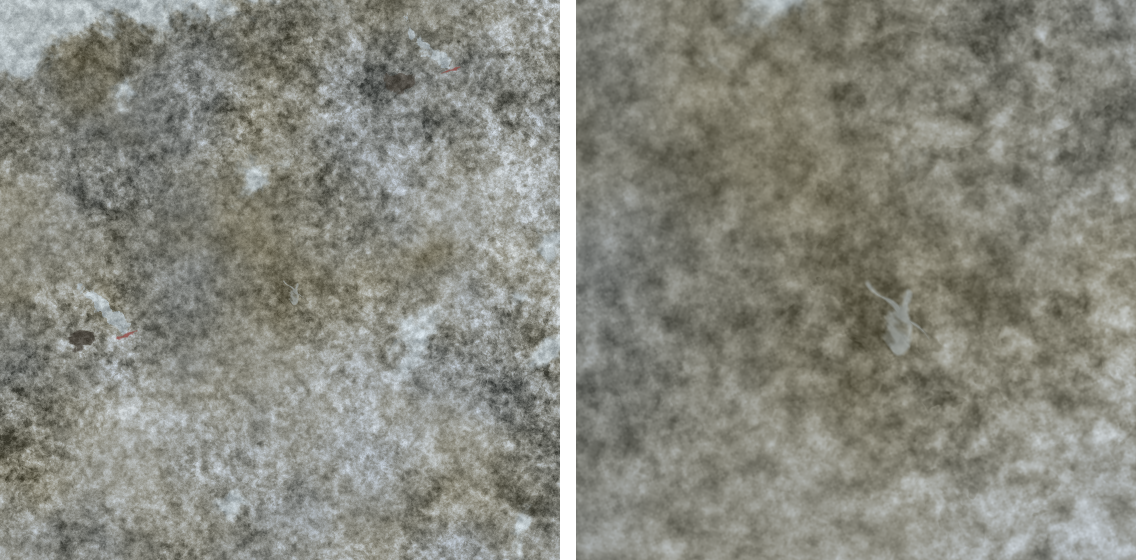
Left: the whole. Right: its middle third, enlarged.
Reproduce this texture procedurally as a three.js fragment shader.

```glsl
// Weathered stone wall: cool grey mottling, brown stains, pale blue lime
// patches, dark pits and two scuffs. Layered value noise builds one tone
// field, soft blobs steer it, and a warm-to-cool ramp gives the colour.
varying vec2 vUv;

const float BASE_TONE = 0.548;
const float BROAD_AMOUNT = 0.36;
const float MOTTLE_AMOUNT = 0.50;
const float GRAIN_AMOUNT = 0.56;
const float PIT_DEPTH = 0.12;
const float FLAKE_LIFT = 0.09;
const vec3 LIME = vec3(0.74, 0.785, 0.81);
const vec3 PIT = vec3(0.29, 0.27, 0.24);
const vec3 RUST_RED = vec3(0.56, 0.25, 0.23);
const vec3 WARM_SHIFT = vec3(0.022, 0.0, -0.050);
const vec2 SCUFF_START = vec2(0.768, 0.911);
const vec2 SCUFF_STEP = vec2(-0.573, -0.464);

float hash(vec2 p) {
  vec3 q = fract(vec3(p.xyx) * 0.1031);
  q += dot(q, q.yzx + 33.33);
  return fract((q.x + q.y) * q.z);
}

float noise(vec2 p) {
  vec2 i = floor(p), f = fract(p);
  f = f * f * (3.0 - 2.0 * f);
  return mix(mix(hash(i), hash(i + vec2(1.0, 0.0)), f.x),
             mix(hash(i + vec2(0.0, 1.0)), hash(i + vec2(1.0, 1.0)), f.x), f.y);
}

// Fractal noise centred on zero; each octave is turned to hide the grid.
float fbm(vec2 p, float gain) {
  float sum = 0.0, amp = 0.5;
  for (int i = 0; i < 4; i++) {
    sum += amp * (noise(p) - 0.5);
    p = mat2(1.6, 1.2, -1.2, 1.6) * p + 17.3;
    amp *= gain;
  }
  return sum;
}

// Soft elliptical spot, 1 at its centre.
float blob(vec2 p, float x, float y, float rx, float ry) {
  vec2 d = (p - vec2(x, y)) / vec2(rx, ry);
  return exp(-dot(d, d));
}

float segment(vec2 p, vec2 a, vec2 b) {
  vec2 d = b - a;
  return length(p - a - d * clamp(dot(p - a, d) / dot(d, d), 0.0, 1.0));
}

// Grey ramp: olive in the shadows, bluish in the lights.
vec3 stone(float tone, float warmth) {
  float light = smoothstep(0.52, 0.82, tone);
  vec3 tint = mix(vec3(-0.003, 0.0, -0.031), vec3(-0.028, 0.0, 0.020), light);
  return vec3(tone) + tint + warmth * WARM_SHIFT;
}

void main() {
  vec2 uv = vUv;
  vec2 warp = vec2(fbm(uv * 9.0 + 3.1, 0.6), fbm(uv * 9.0 + 41.7, 0.6));
  vec2 p = uv + 0.09 * warp;

  // Noise layers, with the mottling drawn out along the falling diagonal
  vec2 slant = vec2(uv.x - uv.y, (uv.x + uv.y) * 1.35) * 0.7071;
  float broad = fbm(p * 4.0 + 7.0, 0.5);
  float mottle = fbm(slant * 17.0 + warp * 1.5 + 23.0, 0.65);
  float speck = fbm(uv * 44.0 + warp * 2.0 + 61.0, 0.65);
  float grain = fbm(uv * 82.0 + 11.0, 0.72);

  // Stains and clearings
  float stain = blob(p, 0.46, 0.62, 0.13, 0.14) + 0.8 * blob(p, 0.13, 0.85, 0.09, 0.07)
              + 0.7 * blob(p, 0.78, 0.54, 0.06, 0.04) + 0.7 * blob(p, 0.84, 0.09, 0.14, 0.06);
  float shade = blob(p, 0.66, 0.86, 0.18, 0.12) + blob(p, 0.92, 0.30, 0.10, 0.09)
              + 0.8 * blob(p, 0.09, 0.39, 0.13, 0.09);
  float clearing = blob(p, 0.67, 0.34, 0.20, 0.12) + 0.8 * blob(p, 0.87, 0.65, 0.16, 0.09)
                 + 0.6 * blob(p, 0.83, 0.22, 0.10, 0.06);
  float calm = blob(uv, 0.45, 0.38, 0.25, 0.16) + blob(uv, 0.15, 0.57, 0.17, 0.08);
  float rough = clamp(0.85 + 2.0 * fbm(uv * 5.0 + 90.0, 0.5) + 0.3 * shade - 0.55 * calm, 0.3, 1.3);

  // Tone with crisp dark pits and pale flakes
  float tone = BASE_TONE + BROAD_AMOUNT * broad + 0.07 * clearing - 0.09 * stain - 0.075 * shade;
  tone += rough * (MOTTLE_AMOUNT * mottle + 0.16 * speck);
  tone += GRAIN_AMOUNT * grain * mix(0.45, 0.85, rough);
  tone -= PIT_DEPTH * rough * smoothstep(0.13, 0.25, speck + 0.5 * mottle + 0.06 * shade);
  tone += FLAKE_LIFT * rough * smoothstep(0.12, 0.24, -speck - 0.35 * mottle);
  tone = clamp(tone, 0.22, 0.86);
  float warmth = clamp(0.75 * stain + 0.35 * clearing - 0.35 * shade + 2.2 * fbm(uv * 6.0 + 130.0, 0.5), -0.4, 1.1);
  vec3 color = stone(tone, warmth);

  // Lime patches: ragged veils that keep the grain
  float lime = 1.15 * blob(p, 0.16, 1.02, 0.30, 0.10) + blob(p, 0.02, 0.94, 0.08, 0.06)
             + blob(p, 0.45, 0.68, 0.035, 0.03) + 0.95 * blob(p, 0.75, 0.39, 0.06, 0.06)
             + blob(p, 0.985, 0.56, 0.05, 0.04) + 1.1 * blob(p, 0.985, 0.365, 0.04, 0.022)
             + 0.8 * blob(p, 0.42, 0.09, 0.04, 0.035) + 0.85 * blob(p, 0.94, 0.07, 0.03, 0.06)
             + 0.8 * blob(p, 0.925, 0.46, 0.025, 0.025) + 0.7 * blob(p, 0.23, 0.83, 0.03, 0.03);
  float veil = smoothstep(0.30, 0.85, lime + 0.9 * mottle + 0.6 * speck);
  color = mix(color, LIME + 0.30 * grain + 0.15 * mottle, 0.80 * veil);

  // Faint scratch near the middle
  float scratch = min(segment(p, vec2(0.517, 0.463), vec2(0.542, 0.512)),
                      segment(p, vec2(0.522, 0.505), vec2(0.545, 0.485)));
  color = mix(color, LIME, 0.5 * (1.0 - smoothstep(0.001, 0.005, scratch + 0.01 * speck)));

  // Scuffs: pale streak, dark pit and red scrape, repeated along a step
  for (int i = 0; i < 2; i++) {
    vec2 q = uv - SCUFF_START - SCUFF_STEP * float(i) + 0.03 * warp;
    float streak = segment(q, vec2(-0.040, 0.043), vec2(0.030, -0.038)) + 0.045 * speck + 0.025 * mottle;
    float hole = length(mat2(0.9, 0.5, -0.6, 1.1) * (q + vec2(0.049, 0.061))) + 0.05 * mottle + 0.03 * speck;
    float scrape = segment(q, vec2(0.020, -0.048), vec2(0.052, -0.037)) + 0.012 * speck;
    color = mix(color, PIT + 0.25 * grain, 0.8 * (1.0 - smoothstep(0.020, 0.028, hole)));
    color = mix(color, LIME - 0.05 + 0.35 * grain, 0.8 * (1.0 - smoothstep(0.007, 0.014, streak)));
    color = mix(color, RUST_RED, 0.75 * (1.0 - smoothstep(0.001, 0.004, scrape)));
  }
  gl_FragColor = vec4(clamp(color, 0.0, 1.0), 1.0);
}
```
